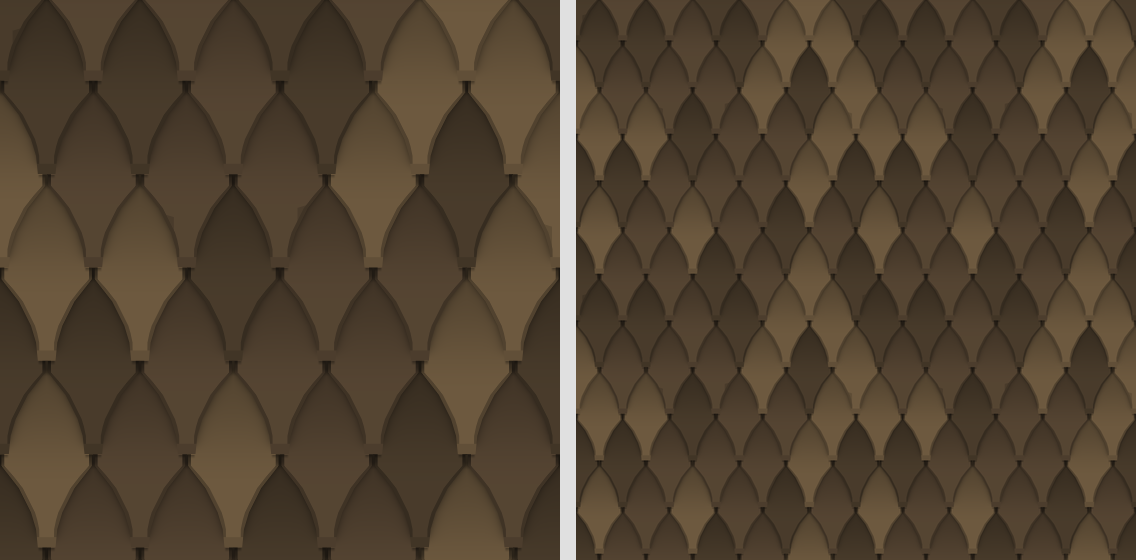
Left, the tile; right, the same tile 2 across and 2 down.
Write a WebGL 1 fragment shader that draws this pattern.

```glsl
precision highp float;
// Overlapping wooden shingles with tapered blunt tips, bevelled edges and a few chips.

uniform vec2 u_resolution;

#define REPEATS 6.0      // shingles across and down, even so that the stagger wraps
#define TIP_HEIGHT 0.13  // height of the lowest row of tips, in cells
#define LIGHT_WOOD vec3(0.420, 0.343, 0.242)
#define MID_WOOD vec3(0.328, 0.264, 0.194)
#define DARK_WOOD vec3(0.280, 0.228, 0.165)
#define MAX_HALF_WIDTH 0.485
#define TIP_BEVEL 0.115
#define BEVEL_SHADE 0.74
#define TIP_SHADE 0.89
#define CHIP_SHADE 0.86
#define CHIP_DEPTH 0.07

// Outer half width at height t above the tip: a convex chain of straight cuts.
float halfWidth(float t) {
  float lower = max(0.094 + 0.1 * t, 0.054 + 0.3 * t);
  float upper = max(-0.022 + 0.5 * t, -0.201 + 0.78 * t);
  return min(MAX_HALF_WIDTH, max(lower, upper));
}

float bevelWidth(float t) {
  return min(0.016 + 0.09 * t, 0.043) - 0.012 * smoothstep(0.75, 0.9, t);
}

// 1 inside the shape, 0 outside, with an edge one pixel wide.
float inside(float d, float px) {
  return clamp(0.5 - d / px, 0.0, 1.0);
}

// Wrapping hash: fifth powers modulo 37 shuffle the numbers 1 to 36.
float tileHash(vec2 id) {
  vec2 cell = mod(id, REPEATS);
  float n = mod(cell.x + REPEATS * cell.y, 36.0) + 1.0;
  float n2 = mod(n * n, 37.0);
  float n4 = mod(n2 * n2, 37.0);
  return floor(mod(n4 * n, 37.0) + 0.5);
}

vec3 woodTone(float h) {
  float k = mod(h, 7.0);
  return k < 1.5 ? LIGHT_WOOD : (k < 3.5 ? DARK_WOOD : MID_WOOD);
}

// Shingle column and position from its centre line; alternate rows shift by half a cell.
vec2 columnAndOffset(float x, float row) {
  float q = x - 0.5 * mod(row + 1.0, 2.0);
  float column = floor(q + 0.5);
  return vec2(column, q - column);
}

// Signed distance to the broken corner of a chipped shingle, negative inside.
float chipDistance(float x, float t, float h) {
  float side = mod(h, 2.0) < 0.5 ? -1.0 : 1.0;
  float top = 0.4 + 0.3 * fract(h * 0.37);
  float cut = halfWidth(top) - bevelWidth(top) - CHIP_DEPTH;
  float d = max(cut - x * side, t - top - 0.3 * (x * side - cut));
  bool chipped = abs(mod(h, 9.0) - 4.0) < 0.5;
  return chipped ? d : 1.0;
}

// Colour of one shingle at offset x and height t above its tip.
vec3 shingle(float x, float t, float h, float px) {
  float ax = abs(x);
  float face = inside(ax - halfWidth(t) + bevelWidth(t), px);
  float chip = inside(chipDistance(x, t, h), px);
  float bevel = BEVEL_SHADE * mix(1.0, 0.7, smoothstep(0.84, 0.95, t));
  float shade = mix(bevel, mix(1.0, CHIP_SHADE, chip), face);

  // blunt front of the tip
  shade = mix(shade, TIP_SHADE, inside(t - TIP_BEVEL, px));

  // face darkens under the row above, most of all below its tips
  shade *= mix(1.02, 0.80, smoothstep(0.6, 1.9, t));
  float contact = smoothstep(0.95, 1.0, t) * smoothstep(0.40, 0.43, ax);
  shade *= 1.0 - 0.3 * contact * (1.0 - step(1.0, t));
  return woodTone(h) * shade;
}

void main() {
  vec2 p = gl_FragCoord.xy / u_resolution * REPEATS;
  float px = REPEATS / min(u_resolution.x, u_resolution.y);
  float row = floor(p.y - TIP_HEIGHT);
  float t = p.y - TIP_HEIGHT - row;

  vec2 front = columnAndOffset(p.x, row);
  vec2 back = columnAndOffset(p.x, row - 1.0);
  float frontHash = tileHash(vec2(front.x, row));
  float backHash = tileHash(vec2(back.x, row - 1.0));
  float edge = abs(front.y) - halfWidth(t);

  // row behind, with the soft shadow of the front row and dark grooves
  vec3 color = shingle(back.y, t + 1.0, backHash, px);
  float shadow = exp(-max(edge, 0.0) / 0.045) * smoothstep(0.0, 0.22, t);
  color *= 1.0 - 0.26 * shadow;
  color *= mix(1.0, 0.62, smoothstep(0.83, 0.92, t));

  // front row
  float cover = inside(edge, px) * clamp(t / px, 0.0, 1.0);
  color = mix(color, shingle(front.y, t, frontHash, px), cover);
  gl_FragColor = vec4(color, 1.0);
}
```
